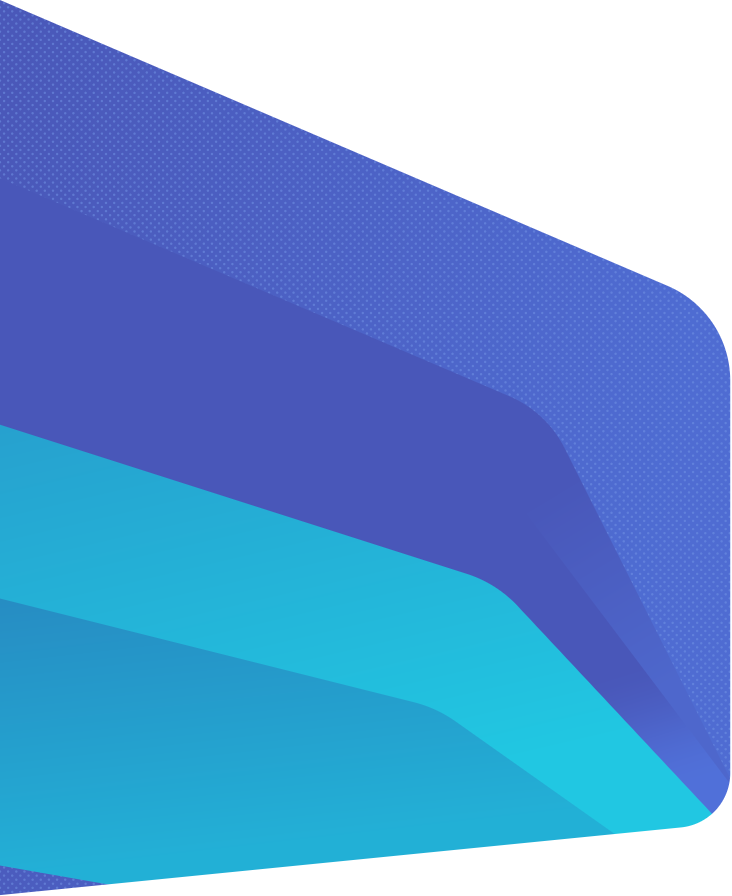
Write a WebGL 2 fragment shader that draws this background.

```glsl
#version 300 es
precision highp float;
// Stacked, folded panels with rounded corners on white: a dotted blue sheet,
// a plain indigo fold and two teal layers. Each panel is a wedge distance
// function with a rounded tip, filled by a linear gradient.

uniform vec2 u_resolution;
out vec4 fragColor;

// Colours
const vec3 WHITE       = vec3(1.0);
const vec3 SHEET_LEFT  = vec3(0.290, 0.345, 0.725);
const vec3 SHEET_RIGHT = vec3(0.308, 0.425, 0.825);
const vec3 DOT         = vec3(0.44, 0.57, 0.89);
const vec3 INDIGO      = vec3(0.286, 0.341, 0.725);
const vec3 FOLD_GLOW   = vec3(0.305, 0.405, 0.800);
const vec3 CREASE_GLOW = vec3(0.315, 0.440, 0.850);
const vec3 TEAL_DARK   = vec3(0.150, 0.630, 0.810);
const vec3 TEAL_LIGHT  = vec3(0.130, 0.780, 0.885);
const vec3 INNER_DARK  = vec3(0.150, 0.550, 0.765);
const vec3 INNER_LIGHT = vec3(0.135, 0.690, 0.840);

// Panel vertices, in canvas heights
const vec2 SHEET_START  = vec2(0.0, 1.0);
const vec2 SHEET_TOP    = vec2(0.815, 0.651);
const vec2 SHEET_BOTTOM = vec2(0.815, 0.082);
const vec2 SHEET_END    = vec2(0.0, 0.001);
const vec2 FOLD_START   = vec2(0.0, 0.801);
const vec2 FOLD_TIP     = vec2(0.610, 0.540);
const vec2 FOLD_END     = vec2(0.807, 0.147);
const vec2 CREASE_START = vec2(0.612, 0.394);
const vec2 CREASE_END   = vec2(0.815, 0.125);
const vec2 TEAL_START   = vec2(0.0, 0.526);
const vec2 TEAL_TIP     = vec2(0.554, 0.349);
const vec2 TEAL_END     = vec2(0.794, 0.0925);
const vec2 INNER_START  = vec2(0.0, 0.332);
const vec2 INNER_TIP    = vec2(0.487, 0.210);
const vec2 INNER_END    = vec2(0.685, 0.070);
const vec2 FLAP_START   = vec2(0.0, 0.034);
const vec2 FLAP_END     = vec2(0.120, 0.013);

const float DOT_SPACING  = 0.0091;
const float DOT_RADIUS   = 0.0013;
const float DOT_STRENGTH = 0.55;

// Signed distance to the wedge a-tip-b (clockwise) with a rounded tip
float wedge(vec2 p, vec2 a, vec2 tip, vec2 b, float radius) {
    vec2 u = normalize(tip - a);
    vec2 v = normalize(tip - b);
    float sinHalf = sqrt(0.5 - 0.5 * dot(u, v));
    vec2 q = p - (tip - normalize(u + v) * radius / sinHalf);
    if (dot(q, u) > 0.0 && dot(q, v) > 0.0) return length(q) - radius;
    return max(dot(q, vec2(-u.y, u.x)), dot(q, vec2(v.y, -v.x))) - radius;
}

// Signed distance to the line a-b, negative on its right side
float halfPlane(vec2 p, vec2 a, vec2 b) {
    vec2 d = normalize(b - a);
    return dot(p - a, vec2(-d.y, d.x));
}

// Position along a gradient axis, 0 at a and 1 at b
float along(vec2 p, vec2 a, vec2 b) {
    vec2 d = b - a;
    return clamp(dot(p - a, d) / dot(d, d), 0.0, 1.0);
}

// Antialiased coverage of a distance
float cover(float d) {
    return clamp(0.5 - d * u_resolution.y, 0.0, 1.0);
}

// Staggered dot grid
float dots(vec2 p) {
    vec2 g = p / DOT_SPACING;
    vec2 even = fract(g) - 0.5;
    vec2 odd = fract(g + 0.5) - 0.5;
    float d = min(length(even), length(odd)) * DOT_SPACING;
    return cover(d - DOT_RADIUS);
}

void main() {
    vec2 p = gl_FragCoord.xy / u_resolution.y;

    // Dotted sheet
    vec3 sheet = mix(SHEET_LEFT, SHEET_RIGHT, along(p, vec2(0.0, 0.85), vec2(0.80, 0.70)));
    sheet = mix(sheet, DOT, DOT_STRENGTH * dots(p));

    // Indigo fold, brightening towards its lower corner
    float glow = along(p, vec2(0.610, 0.450), vec2(0.742, 0.232));
    vec3 fold = mix(INDIGO, FOLD_GLOW, glow);
    float creaseGlow = smoothstep(0.0, 1.0, along(p, vec2(0.700, 0.260), vec2(0.745, 0.115)));
    vec3 crease = mix(INDIGO, CREASE_GLOW, creaseGlow);
    fold = mix(fold, crease, cover(halfPlane(p, CREASE_START, CREASE_END)));
    vec3 color = mix(sheet, fold, cover(wedge(p, FOLD_START, FOLD_TIP, FOLD_END, 0.123)));

    // Teal layers
    vec3 teal = mix(TEAL_DARK, TEAL_LIGHT, along(p, vec2(0.0, 0.526), vec2(0.113, 0.045)));
    color = mix(color, teal, cover(wedge(p, TEAL_START, TEAL_TIP, TEAL_END, 0.133)));
    vec3 inner = mix(INNER_DARK, INNER_LIGHT, along(p, vec2(0.0, 0.332), vec2(0.035, 0.025)));
    color = mix(color, inner, cover(wedge(p, INNER_START, INNER_TIP, INNER_END, 0.140)));

    // Small dotted flap at the lower left
    color = mix(color, sheet, cover(halfPlane(p, FLAP_START, FLAP_END)));

    // Outline of the whole stack
    float outline = max(wedge(p, SHEET_START, SHEET_TOP, SHEET_BOTTOM, 0.115),
                        wedge(p, SHEET_TOP, SHEET_BOTTOM, SHEET_END, 0.061));
    fragColor = vec4(mix(WHITE, color, cover(outline)), 1.0);
}
```
